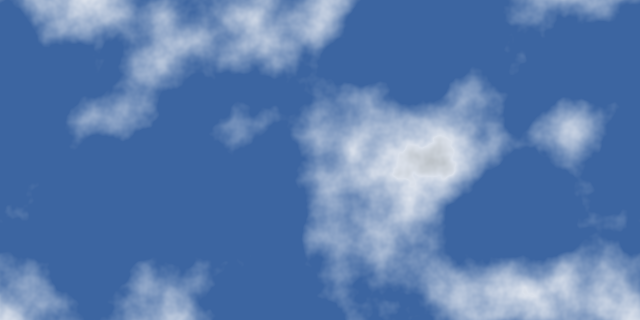
This texture is drawn by a Shadertoy shader. Its source:

```glsl
// Soft cumulus clouds drifting over a flat blue sky.
// Wrapping gradient noise is summed in octaves, the broad ones leaning to the
// right; its positive part is cloud cover, and the thickest cores turn grey.

const vec3 SKY_BLUE    = vec3(0.235, 0.395, 0.630);
const vec3 CLOUD_WHITE = vec3(0.860, 0.885, 0.925);
const vec3 CORE_GREY   = vec3(0.740, 0.765, 0.790);

const vec2  CELLS   = vec2(4.0, 2.0); // coarsest noise cells across the canvas
const int   OCTAVES = 6;
const float GAIN    = 0.5;
const float LEAN    = 0.45;           // rightward shear of the broadest masses
const float FULL_COVER = 0.53;        // density at which cloud is fully white
const float CORE_DEPTH = 0.20;        // extra density that reaches full grey

// Integer hash of a lattice node to the range 0..1
float hash(uvec2 node, uint seed) {
    uint h = node.x * 1597334677u ^ node.y * 3812015801u ^ seed * 2798796415u;
    h = (h ^ (h >> 16)) * 2146121005u;
    h = (h ^ (h >> 15)) * 2221713035u;
    h ^= h >> 16;
    return float(h >> 8) / 16777216.0;
}

// Slope contributed at an offset from a node that wraps with the period
float nodeSlope(vec2 node, vec2 offset, vec2 period, uint seed) {
    float angle = 6.28318 * hash(uvec2(mod(node, period) + 0.5), seed);
    return dot(vec2(cos(angle), sin(angle)), offset);
}

// Wrapping gradient noise with quintic blending, zero on average
float gradientNoise(vec2 p, vec2 period, uint seed) {
    vec2 cell = floor(p);
    vec2 f = p - cell;
    vec2 blend = f * f * f * (f * (f * 6.0 - 15.0) + 10.0);
    vec2 e = vec2(1.0, 0.0);
    float a = nodeSlope(cell, f, period, seed);
    float b = nodeSlope(cell + e.xy, f - e.xy, period, seed);
    float c = nodeSlope(cell + e.yx, f - e.yx, period, seed);
    float d = nodeSlope(cell + e.xx, f - e.xx, period, seed);
    return mix(mix(a, b, blend.x), mix(c, d, blend.x), blend.y);
}

// Octave sum; each layer is shifted, and finer layers lean less
float cloudDensity(vec2 uv, vec2 cells, float gain, float lean) {
    float sum = 0.0;
    float amplitude = 1.0;
    for (int i = 0; i < OCTAVES; i++) {
        vec2 p = uv * cells + vec2(0.37, 0.61) * float(i + 1);
        p.x -= lean * p.y;
        sum += amplitude * gradientNoise(p, cells, uint(i + 7));
        cells *= 2.0;
        amplitude *= gain;
        lean *= 0.5;
    }
    return sum;
}

// Sky to white, then white to grey inside the thickest parts
vec3 cloudColour(float density, float fullCover, float coreDepth) {
    float cover = clamp(density / fullCover, 0.0, 1.0);
    float core = clamp((density - fullCover) / coreDepth, 0.0, 1.0);
    return mix(mix(SKY_BLUE, CLOUD_WHITE, cover), CORE_GREY, core);
}

void mainImage(out vec4 fragColor, in vec2 fragCoord) {
    vec2 uv = fragCoord / iResolution.xy;
    float density = cloudDensity(uv, CELLS, GAIN, LEAN);
    fragColor = vec4(cloudColour(density, FULL_COVER, CORE_DEPTH), 1.0);
}
```
